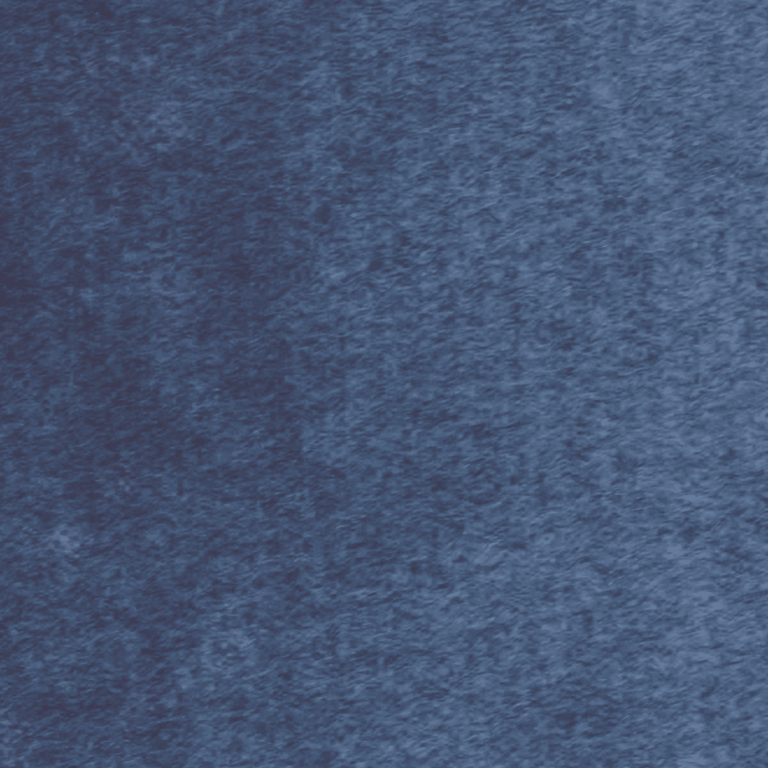
A Shadertoy shader for this texture:

```glsl
float hash(vec2 p) {
    return fract(sin(dot(p, vec2(127.1, 311.7))) * 43758.5453);
}

float noise(vec2 p) {
    vec2 i = floor(p), f = fract(p);
    f = f * f * (3.0 - 2.0 * f);
    return mix(mix(hash(i), hash(i + vec2(1, 0)), f.x),
               mix(hash(i + vec2(0, 1)), hash(i + vec2(1, 1)), f.x), f.y);
}

float fbm(vec2 p) {
    float sum = 0.0, weight = 0.5;
    for (int i = 0; i < 5; i++) {
        sum += weight * noise(p);
        p = mat2(1.6, 1.2, -1.2, 1.6) * p + 7.3;
        weight *= 0.5;
    }
    return sum / 0.97;
}

// Short fibres lying nearly level, bent by a slow warp; centred on zero
float fibres(vec2 uv) {
    vec2 warp = vec2(noise(uv * 38.0), noise(uv * 38.0 + 40.0)) - 0.5;
    vec2 p = uv + warp * vec2(0.006, 0.009);
    p.y -= 0.16 * p.x;
    float coarse = noise(p * vec2(42, 88) + 3.0) - 0.5;
    float medium = noise(p * vec2(85, 180) + 17.0) - 0.5;
    float fine = noise(p * vec2(150, 300) + 51.0) - 0.5;
    return 0.26 * coarse + 0.5 * medium + 0.55 * fine;
}

// Sparse short glints, clustered in small groups
float glints(vec2 uv) {
    vec2 p = uv + 0.008 * vec2(noise(uv * 45.0), noise(uv * 45.0 + 9.0));
    p.y -= 0.25 * p.x;
    float flecks = smoothstep(0.66, 0.95, noise(p * vec2(90, 230) + 80.0));
    return flecks * smoothstep(0.4, 0.8, noise(uv * vec2(34, 48) + 5.0));
}

void mainImage(out vec4 fragColor, in vec2 fragCoord) {
    vec2 uv = fragCoord / iResolution.xy;

    // Dark left side fading to a lighter right side, with cloudy stains
    float tone = 0.13 + 0.5 * smoothstep(-0.15, 1.0, uv.x + 0.16 * (0.5 - uv.y));
    tone += 0.36 * (fbm(uv * vec2(6.5, 5.0) + 2.0) - 0.5);
    tone += 0.36 * (fbm(uv * vec2(19, 14) + 31.0) - 0.5);

    // Nap of the surface, a little stronger where it is lighter
    float nap = mix(0.75, 1.1, smoothstep(0.1, 0.6, tone));
    tone += nap * (0.92 * fibres(uv) + 0.34 * glints(uv));
    tone += 0.2 * (noise(uv * vec2(330, 400)) - 0.5);

    // Pale worn scuffs, broken into specks, mostly on the dark side
    float worn = smoothstep(0.56, 0.78, fbm(uv * vec2(13, 11) + 63.0));
    worn *= smoothstep(0.6, 0.1, uv.x) * smoothstep(0.2, 0.9, noise(uv * vec2(120, 170)));
    tone += 0.4 * worn;

    vec3 navy = vec3(0.232, 0.232, 0.325);
    vec3 slate = vec3(0.242, 0.288, 0.4);
    vec3 denim = vec3(0.272, 0.348, 0.472);
    vec3 haze = vec3(0.39, 0.48, 0.605);
    vec3 color = mix(navy, slate, smoothstep(-0.15, 0.28, tone));
    color = mix(color, denim, clamp((tone - 0.2) / 0.28, 0.0, 1.0));
    color = mix(color, haze, clamp((tone - 0.46) / 0.6, 0.0, 1.0));
    color += worn * vec3(0.03, 0.015, 0.02);

    fragColor = vec4(color, 1.0);
}
```
